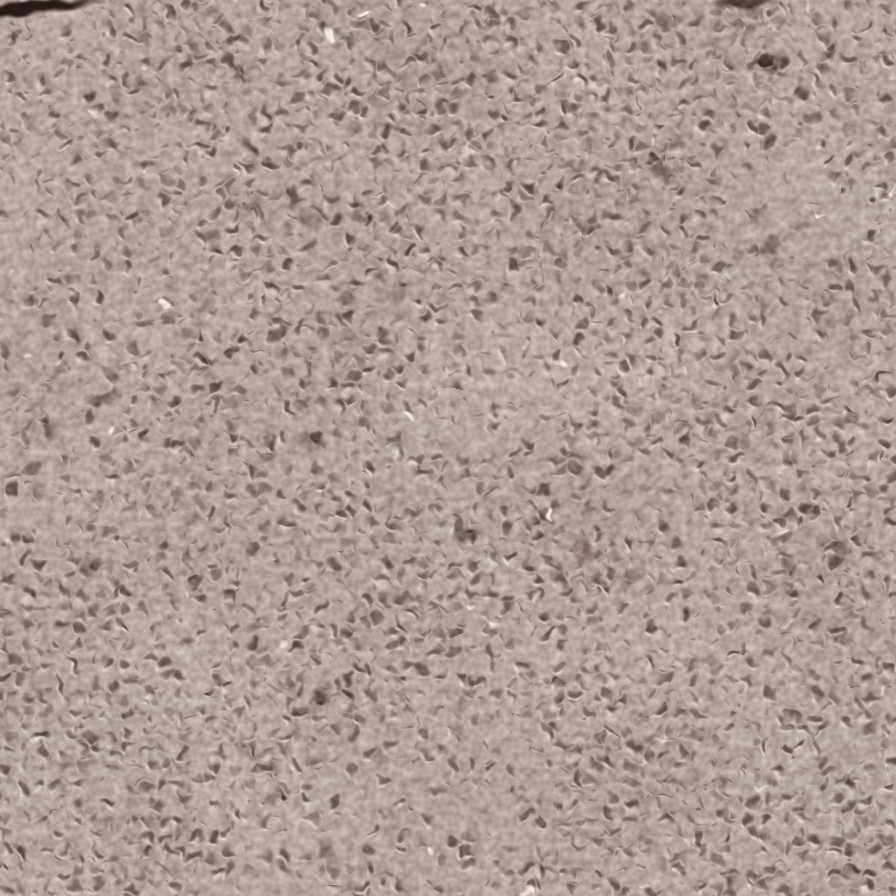
Reproduce this texture procedurally as a WebGL 1 fragment shader.

```glsl
precision highp float;
// Weathered pinkish-grey stone, densely pocked with small soft-edged pits.

uniform vec2 u_resolution;

const vec3 PIT_DARK = vec3(0.20, 0.15, 0.14);
const vec3 STONE_MID = vec3(0.53, 0.45, 0.45);
const vec3 STONE_LIGHT = vec3(0.76, 0.70, 0.69);
const vec3 OCHRE_TINT = vec3(0.0, 0.012, -0.022);

vec3 hash3(vec2 cell, float seed) {
  vec3 q = fract(vec3(cell.xyx + seed * 17.3) * vec3(0.1031, 0.1030, 0.0973));
  q += dot(q, q.yxz + 33.33);
  return fract((q.xxy + q.yzz) * q.zyx);
}

vec2 gradientAt(vec2 cell, float seed) {
  float angle = 6.2832 * hash3(cell, seed).x;
  return vec2(cos(angle), sin(angle));
}

// Gradient noise, roughly -0.7 to 0.7
float noise(vec2 p, float seed) {
  vec2 i = floor(p), f = fract(p);
  vec2 u = f * f * f * (f * (f * 6.0 - 15.0) + 10.0);
  vec2 e = vec2(1.0, 0.0);
  float a = dot(gradientAt(i, seed), f);
  float b = dot(gradientAt(i + e.xy, seed), f - e.xy);
  float c = dot(gradientAt(i + e.yx, seed), f - e.yx);
  float d = dot(gradientAt(i + e.xx, seed), f - e.xx);
  return mix(mix(a, b, u.x), mix(c, d, u.x), u.y);
}

float blob(vec2 p, vec2 centre, vec2 radii) {
  vec2 d = (p - centre) / radii;
  return exp(-dot(d, d));
}

vec2 rotate(vec2 v, float angle) {
  float c = cos(angle), s = sin(angle);
  return vec2(c * v.x + s * v.y, c * v.y - s * v.x);
}

// Scattered elliptical pits: x = darkening, y = light caught on the lower rim
vec2 pits(vec2 p, float cells, float presence, float size, float seed) {
  vec2 g = p * cells, home = floor(g);
  vec2 result = vec2(0.0);
  for (int j = -1; j <= 1; j++) {
    for (int i = -1; i <= 1; i++) {
      vec2 cell = home + vec2(float(i), float(j));
      vec3 place = hash3(cell, seed);
      vec3 form = hash3(cell, seed + 5.0);
      float present = step(place.z, presence);
      vec2 offset = g - cell - 0.15 - 0.7 * place.xy;
      float angle = (form.x - 0.5) * 2.6 - 0.15;
      vec2 radii = size * vec2(mix(0.32, 0.62, form.y), mix(0.20, 0.36, form.z));
      float inside = length(rotate(offset, angle) / radii);
      float rim = length(rotate(offset + vec2(0.16, 0.30) * size, angle) / radii);
      float depth = mix(0.28, 1.0, fract(form.x * 7.0 + form.y * 5.0));
      float hollow = 1.0 - smoothstep(0.25, 1.25, inside);
      float glint = (1.0 - smoothstep(0.1, 1.0, rim)) * (1.0 - hollow);
      result = max(result, present * depth * vec2(hollow, glint));
    }
  }
  return result;
}

// Share of cells holding a pit, lower in the worn smooth patches
float pitDensity(vec2 p) {
  float worn = 0.36 * blob(p, vec2(0.04, 0.62), vec2(0.15, 0.28))
             + 0.50 * blob(p, vec2(0.88, 0.77), vec2(0.09, 0.08))
             + 0.30 * blob(p, vec2(0.48, 0.05), vec2(0.16, 0.10))
             + 0.30 * blob(p, vec2(0.12, 0.90), vec2(0.10, 0.06));
  return clamp(0.70 + 0.35 * noise(p * 5.0, 3.0) - worn, 0.08, 0.9);
}

// Ragged dark fissure that fades out at its ends
float fissure(vec2 p, vec2 centre, vec2 radii, float slope) {
  vec2 d = p - centre;
  d.y -= slope * d.x + 0.008 * noise(p * 45.0, 8.0);
  return 1.0 - smoothstep(0.5, 1.2, length(d / radii));
}

vec3 stoneColour(float tone) {
  vec3 shadow = mix(PIT_DARK, STONE_MID, (tone - 0.20) / 0.33);
  vec3 lit = mix(STONE_MID, STONE_LIGHT, (tone - 0.53) / 0.23);
  return mix(shadow, lit, step(0.53, tone));
}

void main() {
  vec2 p = gl_FragCoord.xy / u_resolution.y;
  vec2 warp = vec2(noise(p * 75.0, 1.0), noise(p * 75.0, 2.0));
  vec2 q = p + 0.009 * warp;
  float density = pitDensity(p);

  // Stone body with broad mottling and fine grain
  float tone = 0.708 + 0.045 * noise(p * 6.0, 4.0);
  tone += 0.11 * noise(p * vec2(65.0, 90.0), 5.0) + 0.10 * noise(p * 150.0, 6.0);

  // Main pits, finer pocks and a few large hollows
  vec2 coarse = pits(q, 52.0, density, 0.95, 11.0);
  vec2 fine = pits(q, 82.0, density * 0.6, 0.85, 23.0);
  vec2 large = pits(q, 24.0, 0.05, 0.75, 37.0);
  tone -= 0.33 * coarse.x + 0.16 * fine.x * (1.0 - coarse.x) + 0.28 * large.x;
  tone += 0.14 * coarse.y + 0.07 * fine.y;

  // Sparse pale chips
  tone += 0.30 * pits(q, 45.0, 0.022, 0.65, 51.0).x;

  // Broken upper edge
  float crack = fissure(p, vec2(0.03, 0.990), vec2(0.085, 0.009), 0.10);
  crack = max(crack, 0.7 * fissure(p, vec2(0.83, 0.997), vec2(0.035, 0.007), 0.0));
  tone = mix(tone, 0.15, crack);

  float ochre = smoothstep(0.05, 0.5, noise(p * 3.5, 9.0));
  vec3 colour = stoneColour(clamp(tone, 0.08, 0.96)) + OCHRE_TINT * ochre;
  gl_FragColor = vec4(clamp(colour, 0.0, 1.0), 1.0);
}
```
